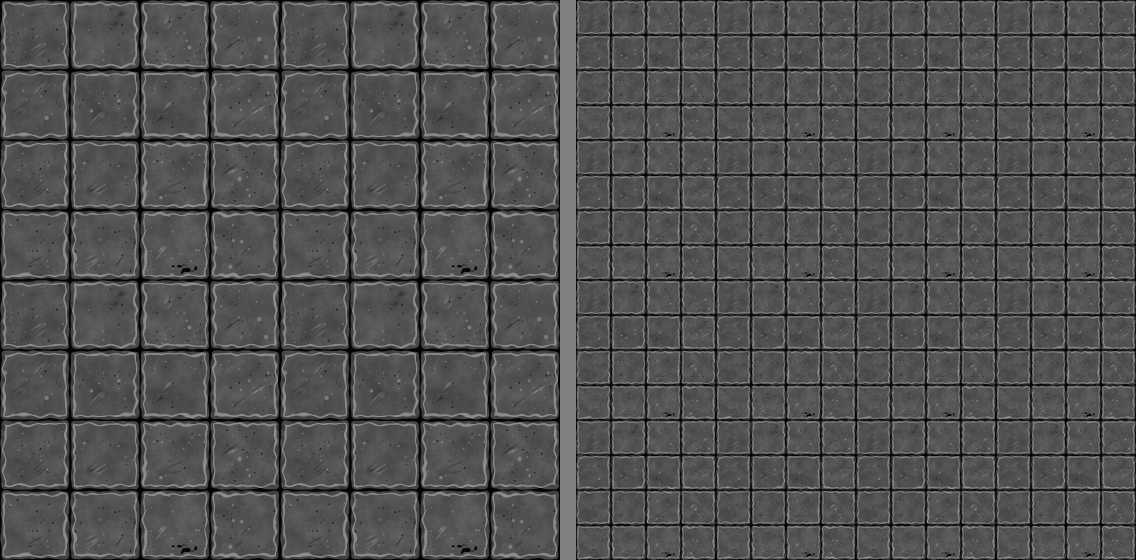
Left, the tile; right, the same tile 2 across and 2 down.
Reproduce this texture procedurally as a Shadertoy shader.

```glsl
// Worn dark grey stone tiles with wobbly pale bevel lines and black joints.

const float TILES = 8.0;          // tiles across and down
const float PATCH = 4.0;          // wear repeats after this many tiles
const float JOINT = 0.015;        // half width of a joint, in tiles
const float JOINT_WOBBLE = 0.026;
const float CORNER = 0.07;
const float BEVEL_INSET = 0.062;
const float BEVEL_WOBBLE = 0.055;
const float BEVEL_HALF = 0.011;   // half width of the pale line
const vec2 CHIPPED_TILE = vec2(2.0, 0.0);
const vec2 CHIP_CENTRE = vec2(0.17, -0.33);
const vec2 CHIP_SIZE = vec2(0.21, 0.11);

const vec3 JOINT_COLOR = vec3(0.015);
const vec3 RIM_COLOR = vec3(0.27);
const vec3 BEVEL_COLOR = vec3(0.545, 0.55, 0.545);
const vec3 STONE_DARK = vec3(0.265);
const vec3 STONE_LIGHT = vec3(0.385);
const vec3 SPECK_LIGHT = vec3(0.53, 0.54, 0.53);
const vec3 SPECK_DARK = vec3(0.10);

float hash(vec2 p) {
    vec3 q = fract(p.xyx * 0.1031);
    q += dot(q, q.yzx + 33.33);
    return fract((q.x + q.y) * q.z);
}

vec2 hash2(vec2 p) {
    return vec2(hash(p), hash(p + vec2(57.3, 21.7)));
}

float gradAt(vec2 cell, vec2 offset) {
    float a = 6.2832 * hash(cell);
    return dot(vec2(cos(a), sin(a)), offset);
}

// Gradient noise, about -0.7 to 0.7
float noise(vec2 p) {
    vec2 i = floor(p), f = fract(p);
    vec2 u = f * f * f * (f * (f * 6.0 - 15.0) + 10.0);
    vec2 e = vec2(1.0, 0.0);
    return mix(mix(gradAt(i, f), gradAt(i + e, f - e), u.x),
               mix(gradAt(i + e.yx, f - e.yx), gradAt(i + 1.0, f - 1.0), u.x), u.y);
}

float fbm(vec2 p) {
    float sum = 0.0, amp = 1.0;
    for (int i = 0; i < 4; i++) {
        sum += amp * noise(p);
        p = p * 2.03 + 19.7;
        amp *= 0.55;
    }
    return sum;
}

// Antialiased coverage of the region where d > 0
float cover(float d, float px) {
    return clamp(d / px + 0.5, 0.0, 1.0);
}

// Round specks scattered on a jittered grid
float specks(vec2 p, float cells, float chance, float radius, vec2 seed, float px) {
    vec2 q = p * cells + seed;
    vec2 cell = floor(q);
    float size = hash(cell + 3.1);
    float r = radius * mix(0.35, 1.0, size * size);
    vec2 centre = mix(vec2(0.3), vec2(0.7), hash2(cell + 8.4));
    float d = r - length(fract(q) - centre) / cells;
    return step(hash(cell + 41.9), chance) * cover(d, px);
}

// A patch of slanted parallel strokes
float scratches(vec2 p, vec2 seed) {
    vec2 q = p - (hash2(seed + 5.0) - 0.5) * 0.5;
    float a = mix(0.35, 0.95, hash(seed + 9.0));
    q = vec2(dot(q, vec2(cos(a), sin(a))), dot(q, vec2(-sin(a), cos(a))));
    float mask = 1.0 - smoothstep(0.3, 1.0, length(q / vec2(0.18, 0.11)));
    return mask * smoothstep(0.0, 0.35, noise(q * vec2(3.5, 27.0) + seed));
}

void mainImage(out vec4 fragColor, in vec2 fragCoord) {
    vec2 g = fragCoord / iResolution.xy * TILES;
    float px = TILES / min(iResolution.x, iResolution.y);
    vec2 tile = mod(floor(g), PATCH);
    vec2 p = fract(g) - 0.5;
    vec2 seed = tile * 37.0 + 11.0;

    // Cloudy stone face
    float cloud = fbm(p * 3.2 + seed) + 0.25 * noise(p * 22.0 + seed);
    float tone = 0.46 + 0.55 * cloud + 0.2 * (hash(seed) - 0.5);
    vec3 color = mix(STONE_DARK, STONE_LIGHT, clamp(tone, 0.0, 1.2));

    // Scratches, specks and pits
    color += 0.15 * scratches(p, seed) * step(0.3, hash(seed + 2.0));
    color -= 0.10 * scratches(p, seed + 71.0) * step(0.4, hash(seed + 4.0));
    float wear = hash(seed + 6.0);
    color = mix(color, SPECK_LIGHT, 0.75 * specks(p, 8.0, 0.02 + 0.08 * wear, 0.032, seed, px));
    color = mix(color, SPECK_LIGHT, 0.7 * specks(p, 19.0, 0.03 + 0.07 * wear, 0.014, seed + 90.0, px));
    float pits = 0.03 + 0.09 * hash(seed + 7.0) + 0.12 * noise(p * 3.0 + seed + 50.0);
    color = mix(color, SPECK_DARK, 0.85 * specks(p, 18.0, pits, 0.014, seed + 170.0, px));

    // Distance inward from the rounded tile outline
    vec2 b = abs(p) - (0.5 - CORNER);
    float depth = CORNER - length(max(b, 0.0)) - min(max(b.x, b.y), 0.0);

    // Wavering pale line with a darker rim outside it
    float inset = BEVEL_INSET + BEVEL_WOBBLE * noise(p * 6.5 + seed + 23.0);
    float swell = max(0.0, noise(p * 2.2 + seed + 61.0));
    float halfWidth = BEVEL_HALF * (1.0 + 0.7 * noise(p * 9.0 + seed + 35.0) + 1.6 * swell);
    float rimTone = 1.0 + 0.35 * noise(p * 9.0 + seed + 83.0);
    color = mix(RIM_COLOR * rimTone, color, cover(depth - inset, px));
    color = mix(color, BEVEL_COLOR, cover(halfWidth - abs(depth - inset), px));

    // Broken stone in one tile of the patch
    float chip = noise(p * 15.0 + seed) + 0.12 - 0.6 * length((p - CHIP_CENTRE) / CHIP_SIZE);
    float chipped = float(distance(tile, CHIPPED_TILE) < 0.5);
    color = mix(color, JOINT_COLOR, chipped * cover(chip / 15.0, px));

    // Ragged black joint
    float joint = max(0.006, JOINT + JOINT_WOBBLE * noise(p * 7.0 + seed + 47.0));
    color = mix(JOINT_COLOR, color, cover(depth - joint, px));

    fragColor = vec4(color, 1.0);
}
```
